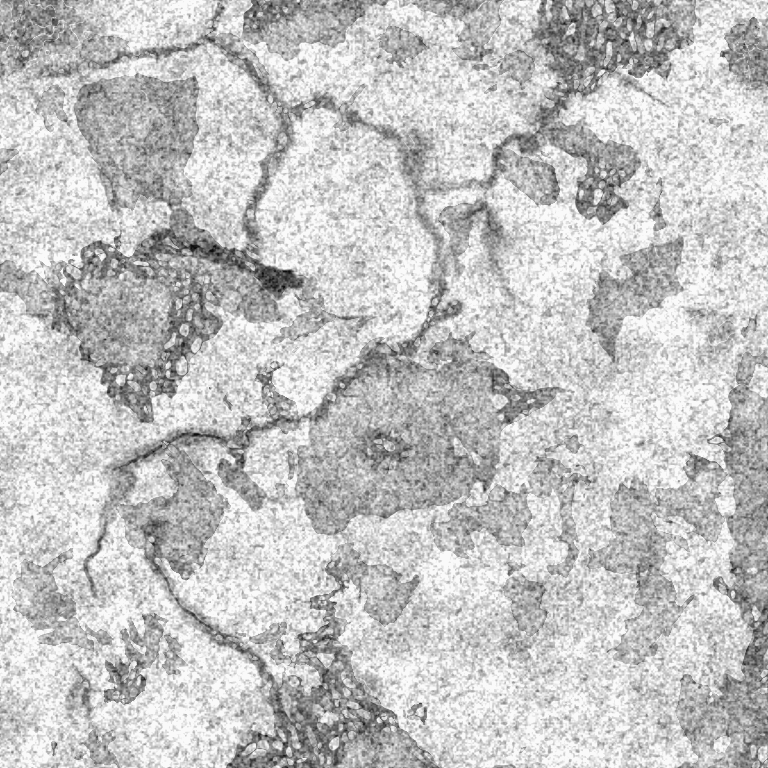
Write a WebGL 2 fragment shader that draws this texture map.

```glsl
#version 300 es
precision highp float;
// Weathered pale rock: bright flaking slabs over grey basins, split by cracks.
// Warped noise is cut into terraces; segments and cell borders give the cracks,
// cell centres the pebbles, and fine noise the speckled mineral grain.
uniform vec2 u_resolution;
out vec4 fragColor;

float hash(vec2 p) {
    vec3 q = fract(p.xyx * 0.1031);
    q += dot(q, q.yzx + 33.33);
    return fract((q.x + q.y) * q.z);
}

vec2 hash2(vec2 p) { return vec2(hash(p), hash(p + 71.7)); }

float noise(vec2 p) {
    vec2 i = floor(p), f = fract(p);
    f = f * f * (3.0 - 2.0 * f);
    return mix(mix(hash(i), hash(i + vec2(1, 0)), f.x),
               mix(hash(i + vec2(0, 1)), hash(i + vec2(1, 1)), f.x), f.y);
}

float fbm(vec2 p) {
    float sum = 0.0, amp = 0.52;
    for (int i = 0; i < 5; i++) {
        sum += amp * noise(p);
        p = mat2(1.6, 1.2, -1.2, 1.6) * p + 9.3;
        amp *= 0.5;
    }
    return sum;
}

// Nearest distance, gap to the second nearest, and a random id of the cell
vec3 cells(vec2 p) {
    vec2 base = floor(p);
    float near = 9.0, second = 9.0, id = 0.0;
    for (int y = -1; y <= 1; y++)
    for (int x = -1; x <= 1; x++) {
        vec2 c = base + vec2(x, y);
        float d = length(c + 0.1 + 0.8 * hash2(c) - p);
        if (d < near) { second = near; near = d; id = hash(c + 5.5); }
        else second = min(second, d);
    }
    return vec3(near, second - near, id);
}

float segment(vec2 p, vec2 a, vec2 b) {
    vec2 pa = p - a, ba = b - a;
    return length(pa - ba * clamp(dot(pa, ba) / dot(ba, ba), 0.0, 1.0));
}

// Grey hollow below a broken terrace edge: x = cover, y = shadow under the lip
vec2 basin(float height, float level) {
    float depth = level - height;
    float cover = smoothstep(0.0, 0.009, depth);
    return vec2(cover, cover * exp(-max(depth, 0.0) * 32.0));
}

void main() {
    vec2 uv = gl_FragCoord.xy / u_resolution;
    vec2 p = uv + 0.11 * (vec2(fbm(uv * 8.0), fbm(uv * 8.0 + 37.0)) - 0.5);

    // Slabs and hollows
    vec3 slab = cells(p * 4.6 + 2.0);
    float mottle = fbm(uv * 17.0 + 4.0);
    float tone = 0.885 + 0.28 * (mottle - 0.5) + 0.04 * (slab.z - 0.5);
    float upper = smoothstep(0.45, 0.95, uv.y) * smoothstep(0.3, 0.8, uv.x);
    vec2 wide = basin(fbm(p * 5.0 + 11.0), 0.40 + 0.05 * upper);
    vec2 small = basin(fbm(p * 13.0 + 23.0), 0.375);
    float hollow = max(wide.x, small.x * 0.8);
    tone = mix(tone, 0.72 + 0.3 * (mottle - 0.5), hollow);
    tone -= 0.17 * max(wide.y, small.y);
    float relief = fbm(p * 26.0) - fbm(p * 26.0 + vec2(-0.2, 0.25));
    tone += 0.3 * relief;

    // Main cracks, then fainter ones along the slab borders
    float crack = segment(p, vec2(0.13, 0.38), vec2(0.43, 0.47));
    crack = min(crack, segment(p, vec2(0.43, 0.47), vec2(0.60, 0.62)));
    crack = min(crack, segment(p, vec2(0.57, 0.61), vec2(0.57, 0.80)));
    crack = min(crack, segment(p, vec2(0.14, 0.38), vec2(0.14, 0.20)));
    crack = min(crack, segment(p, vec2(0.21, 0.31), vec2(0.40, 0.01)));
    float border = slab.y / 9.2 + 0.022 * smoothstep(0.42, 0.6, fbm(uv * 4.0 + 50.0));
    border += 0.03 * smoothstep(-0.1, 0.3, uv.x - uv.y);
    float seam = min(crack, border + 0.002);
    float width = mix(0.005, 0.025, noise(uv * 8.0 + 3.0));
    float groove = smoothstep(width, width * 0.35, seam);
    tone = mix(tone, 0.58 + 0.35 * (mottle - 0.5), groove * 0.85);
    float split = smoothstep(0.0045, 0.001, seam);
    tone -= 0.3 * split * smoothstep(0.2, 0.6, noise(uv * 14.0));

    // One deep open gap
    float gap = smoothstep(0.021, 0.014, segment(p, vec2(0.22, 0.675), vec2(0.35, 0.65)));
    tone = mix(tone, 0.27 + 0.3 * (mottle - 0.5), gap);

    // Scattered tufts of dry matter, densest in the upper corners
    float tuft = smoothstep(0.15, 0.03, length((p - vec2(0.05, 0.97)) * vec2(1.0, 1.3)));
    tuft = max(tuft, smoothstep(0.07, 0.02, length(p - vec2(1.0, 0.93))));
    for (int i = 0; i < 16; i++) {
        vec2 seed = vec2(i, 8);
        float r = mix(0.012, 0.032, hash(seed + 3.0));
        tuft = max(tuft, 0.7 * smoothstep(r, r * 0.3, length(p - hash2(seed))));
    }
    float stem = smoothstep(0.07, 0.02, abs(noise(p * 75.0) - 0.5));
    tone = mix(tone, mix(0.46, 0.74, stem), tuft * 0.8);

    // Pebbles lying in grooves, hollows and the gap
    float heap = groove * smoothstep(0.3, 0.55, noise(uv * 9.0 + 7.0));
    heap = max(heap, hollow * smoothstep(0.62, 0.75, noise(uv * 12.0 + 31.0)));
    heap = max(heap, gap * smoothstep(0.4, 0.6, noise(uv * 25.0)));
    vec3 stone = cells(uv * 66.0 + 3.0 * (p - uv) * 20.0);
    float radius = mix(0.22, 0.55, stone.z);
    float body = smoothstep(radius, radius - 0.14, stone.x) * smoothstep(0.02, 0.16, stone.y);
    float pebble = mix(0.43, 0.66 + 0.24 * fract(stone.z * 7.0), body);
    tone = mix(tone, pebble, heap * 0.8);

    // Mineral grain and dark specks
    float grain = noise(uv * 260.0) + noise(uv * 430.0 + 17.0) - 1.0;
    float speck = smoothstep(0.68, 0.88, noise(uv * 190.0 + 61.0));
    tone += 0.27 * grain - 0.17 * speck * (1.0 - 0.5 * groove);
    fragColor = vec4(vec3(clamp(tone, 0.05, 0.98)), 1.0);
}
```
